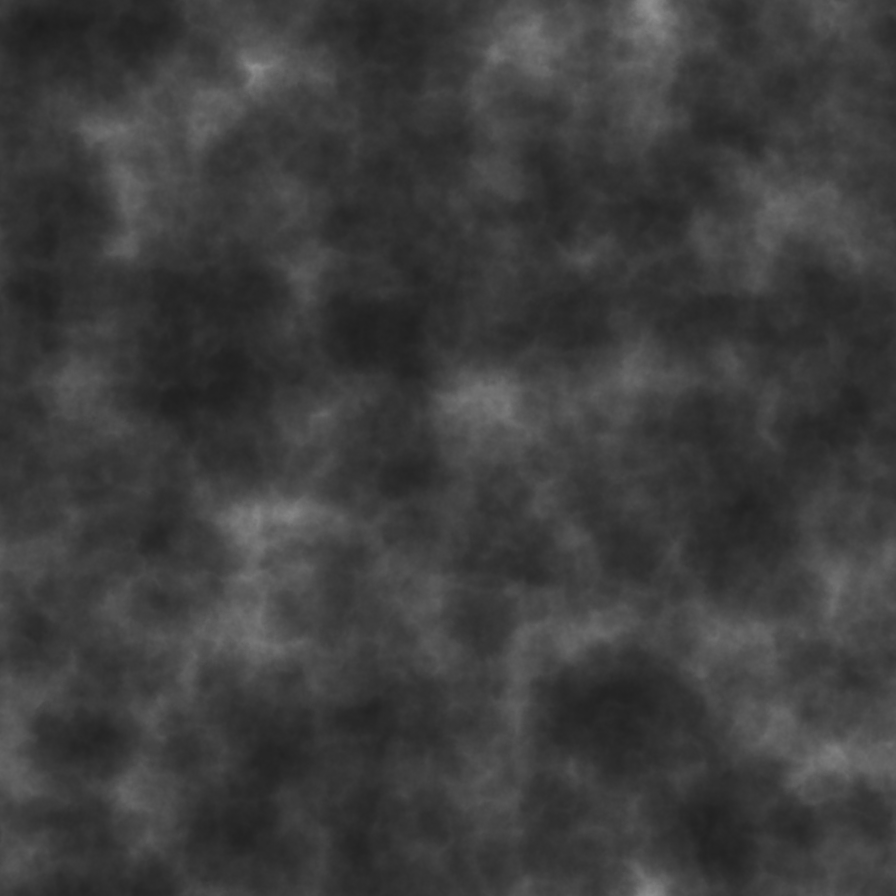
A three.js fragment shader for this texture:

```glsl
// Dark grey smoke that tiles: soft round hollows with pale, broken rims.
// Wrapped gradient noise gives the grainy haze, and octaves of smoothed cell
// distances, bent a little by more noise, give the hollows.
varying vec2 vUv;

// Two random values per lattice cell, repeating after "period" cells
vec2 hash2(vec2 cell, float period, float seed) {
  vec2 p = mod(cell, period) + seed * 19.0;
  vec3 q = fract(p.xyx * vec3(0.1031, 0.1030, 0.0973));
  q += dot(q, q.yzx + 33.33);
  return fract((q.xx + q.yz) * q.zy);
}

float cornerSlope(vec2 cell, vec2 corner, vec2 f, float period, float seed) {
  vec2 slope = hash2(cell + corner, period, seed) * 2.0 - 1.0;
  return dot(slope, f - corner);
}

float gradientNoise(vec2 uv, float period, float seed) {
  vec2 p = uv * period;
  vec2 cell = floor(p);
  vec2 f = p - cell;
  vec2 w = f * f * f * (f * (f * 6.0 - 15.0) + 10.0);
  float bottom = mix(cornerSlope(cell, vec2(0.0, 0.0), f, period, seed),
                     cornerSlope(cell, vec2(1.0, 0.0), f, period, seed), w.x);
  float top = mix(cornerSlope(cell, vec2(0.0, 1.0), f, period, seed),
                  cornerSlope(cell, vec2(1.0, 1.0), f, period, seed), w.x);
  return mix(bottom, top, w.y);
}

float haze(vec2 uv, float period, float seed) {
  float sum = 0.0;
  float amplitude = 1.0;
  for (int i = 0; i < 7; i++) {
    sum += amplitude * gradientNoise(uv, period, seed + float(i));
    period *= 2.0;
    amplitude *= 0.64;
  }
  return sum;
}

// Smooth minimum of squared distances: low in a hollow, high on its rim
float hollows(vec2 uv, float period, float seed) {
  vec2 p = uv * period;
  vec2 cell = floor(p);
  float sum = 0.0;
  for (int y = -1; y <= 1; y++) {
    for (int x = -1; x <= 1; x++) {
      vec2 neighbour = cell + vec2(float(x), float(y));
      vec2 centre = neighbour + 0.1 + 0.8 * hash2(neighbour, period, seed);
      float shallowness = 0.2 * hash2(neighbour, period, seed + 7.0).x;
      vec2 d = p - centre;
      sum += exp(-10.0 * (dot(d, d) + shallowness));
    }
  }
  return -log(sum) / 10.0;
}

float layeredHollows(vec2 uv) {
  float sum = 0.0;
  float period = 7.0;
  float amplitude = 1.0;
  for (int i = 0; i < 4; i++) {
    sum += amplitude * hollows(uv, period, 40.0 + float(i));
    period *= 2.0;
    amplitude *= 0.55;
  }
  return sum;
}

void main() {
  // Ragged rims
  vec2 warp = vec2(haze(vUv, 10.0, 11.0), haze(vUv, 10.0, 23.0));
  float smoke = 0.65 * haze(vUv, 4.0, 1.0)
              + 0.9 * (layeredHollows(vUv + 0.02 * warp) - 0.555);

  // Exponential tone: wide darks, rarer pale wisps
  vec3 midGrey = vec3(0.23);
  gl_FragColor = vec4(midGrey * exp(smoke), 1.0);
}
```
